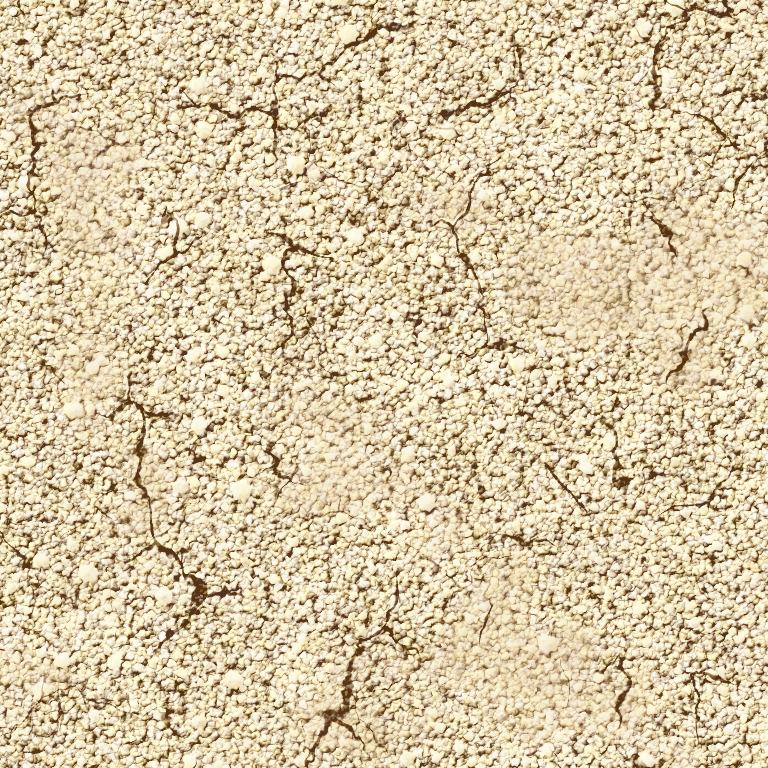
Give the GLSL for this texture, as a Shadertoy shader.

```glsl
const vec2 LIGHT = vec2(-0.55, 0.835);

vec2 hash2(vec2 p) {
    vec3 q = fract(p.xyx * vec3(0.1031, 0.1030, 0.0973));
    q += dot(q, q.yzx + 33.33);
    return fract((q.xx + q.yz) * q.zy);
}

float cornerSlope(vec2 cell, vec2 offset) {
    return dot(hash2(cell) * 2.0 - 1.0, offset);
}

float gradientNoise(vec2 p) {
    vec2 i = floor(p), f = p - i;
    vec2 u = f * f * f * (f * (f * 6.0 - 15.0) + 10.0), e = vec2(1, 0);
    return mix(mix(cornerSlope(i, f), cornerSlope(i + e, f - e), u.x),
               mix(cornerSlope(i + e.yx, f - e.yx), cornerSlope(i + 1.0, f - 1.0), u.x), u.y);
}

vec2 warp(vec2 p, float frequency, float amount) {
    vec2 q = p * frequency;
    return p + amount * vec2(gradientNoise(q + 11.3), gradientNoise(q + 47.7));
}

// Packed crumbs: x = slope toward light, y = lift above the gaps, z = tint
vec3 crumbs(vec2 p, float scale) {
    vec2 q = p * scale, base = floor(q);
    vec3 top = vec3(0);
    float highest = -9.0;
    for (int y = -1; y <= 1; y++)
    for (int x = -1; x <= 1; x++) {
        vec2 cell = base + vec2(x, y), traits = hash2(cell + 71.0);
        vec2 offset = q - cell - hash2(cell);
        float radius = mix(0.5, 0.9, traits.x);
        float rise = radius * radius - dot(offset, offset);
        if (rise > highest) {
            highest = rise;
            top = vec3(dot(offset, LIGHT) / radius, max(rise / (radius * radius), -0.4), traits.y);
        }
    }
    return top;
}

// Loose stones: x = cover, y = slope toward light, z = cast shadow
vec3 pebbles(vec2 p, float scale, float density) {
    vec2 q = p * scale, base = floor(q);
    vec3 stone = vec3(0);
    for (int y = -1; y <= 1; y++)
    for (int x = -1; x <= 1; x++) {
        vec2 cell = base + vec2(x, y), traits = hash2(cell + 139.0);
        if (traits.x > density) continue;
        vec2 offset = q - cell - hash2(cell + 23.0);
        float radius = mix(0.2, 0.42, traits.y * traits.y);
        float cover = 1.0 - smoothstep(0.85, 1.1, length(offset) / radius);
        float shade = 1.0 - smoothstep(0.8, 1.2, length(offset + LIGHT * radius * 0.4) / radius);
        if (cover > stone.x) stone.xy = vec2(cover, dot(offset, LIGHT) / radius);
        stone.z = max(stone.z, shade);
    }
    return stone;
}

// Distance to the nearest border between cells, in canvas units
float borderDistance(vec2 p, float scale) {
    vec2 q = p * scale, base = floor(q), home = base, nearest = vec2(9);
    for (int y = -1; y <= 1; y++)
    for (int x = -1; x <= 1; x++) {
        vec2 cell = base + vec2(x, y), toward = cell + hash2(cell) - q;
        if (dot(toward, toward) < dot(nearest, nearest)) { nearest = toward; home = cell; }
    }
    float border = 9.0;
    for (int y = -2; y <= 2; y++)
    for (int x = -2; x <= 2; x++) {
        if (x == 0 && y == 0) continue;
        vec2 cell = home + vec2(x, y), toward = cell + hash2(cell) - q;
        border = min(border, dot(0.5 * (nearest + toward), normalize(toward - nearest)));
    }
    return border / scale;
}

// Broken cracks that taper where the mask fades
float cracks(vec2 p, float scale, float width, float threshold) {
    float presence = smoothstep(threshold, threshold + 0.22, gradientNoise(p * scale * 1.2 + 5.0));
    vec2 q = warp(warp(warp(p, 5.0, 0.07), 26.0, 0.022), 85.0, 0.009);
    float halfWidth = width * (0.35 + 0.65 * presence);
    float line = 1.0 - smoothstep(halfWidth - 0.0012, halfWidth + 0.0014, borderDistance(q, scale));
    return line * smoothstep(0.0, 0.35, presence);
}

// Lay one set of stones and their shadows over the ground tone
float addPebbles(float tone, vec3 stone) {
    tone -= 1.1 * stone.z * (1.0 - stone.x);
    return mix(tone, 0.95 + 0.9 * stone.y + 0.15 * tone, stone.x);
}

// x = tone, y = tint of the ground surface
vec2 surface(vec2 p, float contrast) {
    vec2 q = warp(p, 130.0, 0.005);
    vec3 coarse = crumbs(q, 100.0), fine = crumbs(q + 3.7, 175.0);
    float tone = 1.15 * coarse.x + 1.5 * (coarse.y - 0.62) + 1.1 * fine.x + 1.3 * (fine.y - 0.62);
    tone = contrast * (tone + 1.3 * gradientNoise(p * 190.0)) + 0.1;
    tone = addPebbles(tone, pebbles(q, 62.0, 0.32));
    tone = addPebbles(tone, pebbles(q + 8.1, 32.0, 0.1));
    return vec2(tone, coarse.z - 0.5);
}

float between(float low, float high, float x) {
    return clamp((x - low) / (high - low), 0.0, 1.0);
}

vec3 earthColor(float tone) {
    vec3 color = mix(vec3(0.33, 0.20, 0.09), vec3(0.52, 0.40, 0.24), between(-2.6, -1.8, tone));
    color = mix(color, vec3(0.66, 0.56, 0.41), between(-1.8, -1.2, tone));
    color = mix(color, vec3(0.80, 0.71, 0.56), between(-1.2, -0.6, tone));
    color = mix(color, vec3(0.91, 0.84, 0.70), between(-0.6, 0.0, tone));
    color = mix(color, vec3(0.98, 0.96, 0.84), between(0.0, 0.85, tone));
    return mix(color, vec3(1.0, 0.99, 0.93), between(0.85, 1.8, tone));
}

void mainImage(out vec4 fragColor, in vec2 fragCoord) {
    vec2 p = fragCoord / iResolution.y;
    float dust = smoothstep(0.05, 0.4, gradientNoise(p * 4.0 + 2.0) + 0.4 * gradientNoise(p * 13.0));
    float contrast = mix(1.12, 0.75, dust);

    // Four samples per pixel soften the crumb edges
    vec2 ground = vec2(0);
    for (int i = 0; i < 4; i++) {
        vec2 shift = vec2(i & 1, i >> 1) * 0.5 - 0.25;
        ground += 0.25 * surface((fragCoord + shift) / iResolution.y, contrast);
    }

    float crack = max(cracks(p, 6.0, 0.0025, 0.0), 0.65 * cracks(p + 4.3, 10.0, 0.0014, 0.06));
    float tone = ground.x + 0.5 * gradientNoise(p * 9.0) - 2.7 * crack;

    vec3 color = earthColor(tone) + ground.y * vec3(-0.01, 0.0, 0.08);
    color = mix(color, vec3(0.93, 0.83, 0.69), 0.22 * dust * (1.0 - crack));
    fragColor = vec4(clamp(color, 0.0, 1.0), 1.0);
}
```
